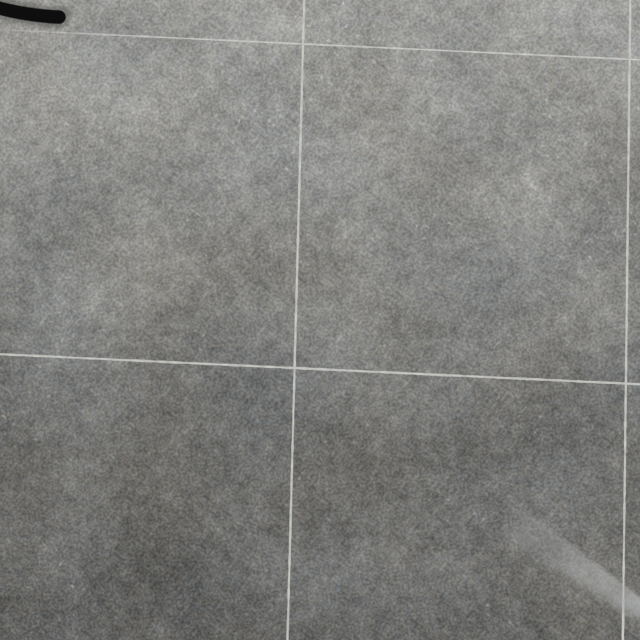
Reproduce this texture procedurally as a Shadertoy shader.

```glsl
// Worn grey stone floor tiles with thin pale joints, a light streak and a cable end.

const vec2  JOINT_ORIGIN  = vec2(0.4492, 0.4466); // where the central joints meet the axes
const vec2  TILE_SIZE     = vec2(0.524, 0.507);
const vec2  JOINT_SLANT   = vec2(0.0261, -0.0470); // drift of each joint along its length
const float CONVERGENCE   = 0.0144;               // columns narrow toward the top
const float JOINT_HALF    = 0.0018;
const float JOINT_SOFT    = 0.0013;
const vec3  JOINT_COLOR   = vec3(0.79, 0.79, 0.77);
const vec3  STONE_TINT    = vec3(1.005, 1.005, 0.982);
const float SHADE_BOTTOM  = 0.395;
const float SHADE_TOP     = 0.605;
const float CLOUD_AMOUNT  = 0.075;
const float MOTTLE_AMOUNT = 0.065;
const float GRAIN_AMOUNT  = 0.105;
const float FLECK_AMOUNT  = 0.13;
const float TILE_VARIANCE = 0.015;
const vec3  STREAK_COLOR  = vec3(0.69, 0.70, 0.70);
const vec2  STREAK_START  = vec2(0.800, 0.183);
const vec2  STREAK_END    = vec2(1.010, 0.040);
const vec3  CABLE_COLOR   = vec3(0.055, 0.055, 0.06);
const float CABLE_RADIUS  = 0.0105;
const float CABLE_LENGTH  = 0.092;

float hash(vec2 p) {
    uvec2 q = uvec2(ivec2(p)) * uvec2(1597u, 3571u);
    uint n = (q.x ^ q.y) * 668265u;
    n = (n ^ (n >> 15)) * 739391u;
    n = (n ^ (n >> 13)) * 974711u;
    return float((n ^ (n >> 16)) & 65535u) / 65536.0;
}

float cornerSlope(vec2 cell, vec2 offset) {
    float angle = 6.28319 * hash(cell);
    return dot(vec2(cos(angle), sin(angle)), offset);
}

// Gradient noise, roughly -0.7 to 0.7
float noise(vec2 p) {
    vec2 i = floor(p), f = p - i;
    vec2 w = f * f * f * (f * (f * 6.0 - 15.0) + 10.0);
    vec2 e = vec2(1.0, 0.0);
    float low  = mix(cornerSlope(i, f), cornerSlope(i + e.xy, f - e.xy), w.x);
    float high = mix(cornerSlope(i + e.yx, f - e.yx), cornerSlope(i + e.xx, f - e.xx), w.x);
    return mix(low, high, w.y);
}

float fbm(vec2 p) {
    float sum = 0.0, amplitude = 1.0;
    for (int i = 0; i < 5; i++) {
        sum += amplitude * noise(p);
        p = mat2(1.6, 1.2, -1.2, 1.6) * p + 17.3;
        amplitude *= 0.6;
    }
    return sum;
}

vec3 stone(vec2 uv, vec2 tile) {
    // Light from above, strongest over the upper left and upper right
    float shade = mix(SHADE_BOTTOM, SHADE_TOP, smoothstep(-0.1, 1.1, uv.y));
    shade += 0.05 * (uv.x - 0.5) * (1.0 - uv.y);
    shade += TILE_VARIANCE * (hash(tile + 40.0) - 0.5);
    shade += CLOUD_AMOUNT * fbm(uv * 4.5 + 5.0);

    // Mottling, fine grain and sparse pale flecks
    shade += MOTTLE_AMOUNT * fbm(uv * 38.0 + 21.0);
    vec2 turned = mat2(0.8, 0.6, -0.6, 0.8) * uv;
    shade += GRAIN_AMOUNT * (0.5 * noise(turned * 125.0) + noise(turned * 230.0 + 31.0));
    float wear = smoothstep(-0.3, 0.5, noise(uv * 7.0 + 60.0));
    shade += FLECK_AMOUNT * wear * smoothstep(0.3, 0.6, noise(turned * 115.0 + 83.0));

    // Faint warm and cool drift
    float warmth = 0.012 * noise(uv * 6.0 + 12.0) + 0.015 * noise(uv * 90.0 + 9.0);
    return shade * STONE_TINT + vec3(warmth, 0.0, -warmth);
}

float streakMask(vec2 uv) {
    vec2 axis = STREAK_END - STREAK_START;
    float along = dot(uv - STREAK_START, axis) / dot(axis, axis);
    vec2 normal = normalize(vec2(-axis.y, axis.x));
    float across = dot(uv - STREAK_START, normal);
    float halfWidth = mix(0.030, 0.015, clamp(along, 0.0, 1.0));
    float body = smoothstep(halfWidth + 0.005, halfWidth - 0.005, across)
               * smoothstep(-halfWidth - 0.012, -halfWidth + 0.016, across);
    float fade = smoothstep(-0.08, 0.12, along) * mix(0.3, 0.8, smoothstep(0.2, 1.0, along));
    return body * fade * (0.9 + 0.5 * noise(uv * 22.0));
}

// Gently bent bar entering from the left edge
float cableDistance(vec2 uv) {
    float t = clamp(uv.x, -0.1, CABLE_LENGTH);
    float bend = 0.987 - 0.25 * t + 1.1 * t * t;
    return length(uv - vec2(t, bend)) - CABLE_RADIUS;
}

void mainImage(out vec4 fragColor, in vec2 fragCoord) {
    vec2 uv = fragCoord / iResolution.xy;
    float pixel = 1.0 / iResolution.y;

    // Slanted grid: integers of grid lie on the joints
    vec2 spacing = TILE_SIZE - vec2(CONVERGENCE * uv.y, 0.0);
    vec2 grid = (uv - JOINT_ORIGIN - JOINT_SLANT * uv.yx) / spacing;
    vec3 color = stone(uv, floor(grid));

    // Joints, with the upper row thinner and fading to the left
    vec2 joint = round(grid);
    vec2 distanceToJoint = abs(grid - joint) * spacing;
    float upper = step(0.5, joint.y);
    vec2 halfWidth = JOINT_HALF * vec2(1.0, mix(1.0, 0.7, upper));
    halfWidth *= 1.0 + 0.5 * noise(uv * 60.0);
    float soft = max(JOINT_SOFT, 0.7 * pixel);
    vec2 line = 1.0 - smoothstep(halfWidth - soft, halfWidth + soft, distanceToJoint);
    line.y *= mix(1.0, smoothstep(-0.15, 0.3, uv.x), upper);
    color = mix(color, JOINT_COLOR + 0.08 * noise(uv * 90.0), 0.9 * max(line.x, line.y));

    // Light streak, then the cable and its contact shadow
    color = mix(color, STREAK_COLOR, clamp(streakMask(uv), 0.0, 1.0));
    float cable = cableDistance(uv);
    color *= 1.0 - 0.25 * smoothstep(0.012, 0.0, cable);
    color = mix(color, CABLE_COLOR, smoothstep(pixel, -pixel, cable));

    fragColor = vec4(clamp(color, 0.0, 1.0), 1.0);
}
```
